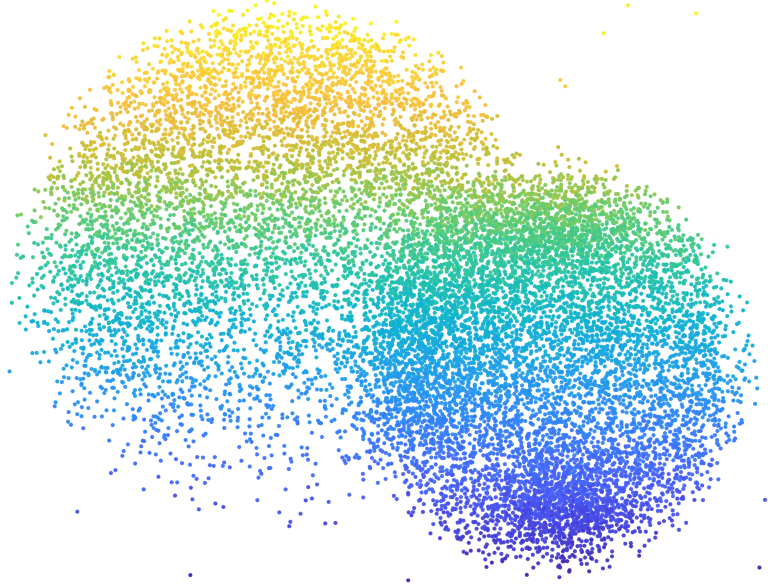
Reproduce this background procedurally as a Shadertoy shader.

```glsl
// Two overlapping round clouds of tiny dots on white, tinted by height from
// indigo through teal and green to yellow. Jittered grids are stacked in layers,
// and each cell keeps its dot with a chance set by a smooth density field.

const int LAYERS = 8;
const float CELL = 0.0085;

vec3 hash33(vec3 p) {
    p = fract(p * vec3(0.1031, 0.1030, 0.0973));
    p += dot(p, p.yxz + 33.33);
    return fract((p.xxy + p.yxx) * p.zyx);
}

float blob(vec2 p, vec2 center, vec2 size) {
    vec2 d = (p - center) / size;
    return exp(-dot(d, d));
}

// Height ramp with evenly spaced stops
vec3 heightColor(float h) {
    vec3 ramp[12] = vec3[12](
        vec3(0.24, 0.15, 0.66), vec3(0.27, 0.25, 0.86), vec3(0.28, 0.38, 0.98),
        vec3(0.20, 0.50, 0.98), vec3(0.13, 0.62, 0.92), vec3(0.05, 0.70, 0.82),
        vec3(0.15, 0.77, 0.64), vec3(0.40, 0.80, 0.42), vec3(0.76, 0.75, 0.20),
        vec3(0.97, 0.74, 0.24), vec3(0.98, 0.84, 0.20), vec3(0.98, 0.98, 0.08));
    float t = clamp(h, 0.0, 0.999) * 11.0;
    int i = int(t);
    return mix(ramp[i], ramp[i + 1], fract(t));
}

// Expected number of dots per cell
float density(vec2 p) {
    // Large left cloud: thick at the crown, thin toward the base
    vec2 a = (p - vec2(0.481, 0.537)) / vec2(0.476, 0.462);
    float crown = smoothstep(0.35, 1.0, a.y);
    float rim = 1.0 - smoothstep(mix(0.66, 0.85, crown), 1.02, length(a));
    float left = mix(0.12, 1.25, smoothstep(0.08, 0.74, p.y)) * rim;
    left += 0.35 * blob(p, vec2(0.22, 0.48), vec2(0.12, 0.16)) * rim;

    // Smaller right cloud: two dense poles and a thicker left flank
    vec2 b = (p - vec2(0.939, 0.379)) / vec2(0.361, 0.369);
    float right = 1.5 + 2.2 * blob(p, vec2(0.950, 0.615), vec2(0.10, 0.07))
                + 3.4 * blob(p, vec2(0.955, 0.140), vec2(0.08, 0.07))
                + 0.8 * blob(p, vec2(0.715, 0.390), vec2(0.08, 0.12));
    right *= 1.0 - smoothstep(0.68, 1.02, length(b));
    return left + right;
}

void mainImage(out vec4 fragColor, in vec2 fragCoord) {
    vec2 p = fragCoord / iResolution.y;
    float soft = min(0.75 / iResolution.y, 0.004);
    vec3 color = vec3(1.0);

    for (int layer = 0; layer < LAYERS; layer++) {
        // Shift each grid so that the layers do not line up
        vec2 shift = fract(float(layer) * vec2(0.618, 0.382)) * CELL;
        vec2 home = floor((p + shift) / CELL);
        for (int y = -1; y <= 1; y++)
        for (int x = -1; x <= 1; x++) {
            vec2 id = home + vec2(x, y);
            vec3 rnd = hash33(vec3(id, float(layer) * 17.0 + 5.0));
            vec2 dotPos = (id + rnd.xy) * CELL - shift;
            float dist = length(p - dotPos);
            if (dist > 0.0034 + soft) continue;
            if (rnd.z * float(LAYERS) > density(dotPos)) continue;

            // Slight height scatter blends neighbouring hues
            float scatter = (fract(rnd.z * 91.7 + rnd.x * 7.3) - 0.5) * 0.07;
            float cover = 1.0 - smoothstep(0.0034 - soft, 0.0034 + soft, dist);
            color = mix(color, heightColor(dotPos.y + scatter), cover * 0.95);
        }
    }
    fragColor = vec4(color, 1.0);
}
```
